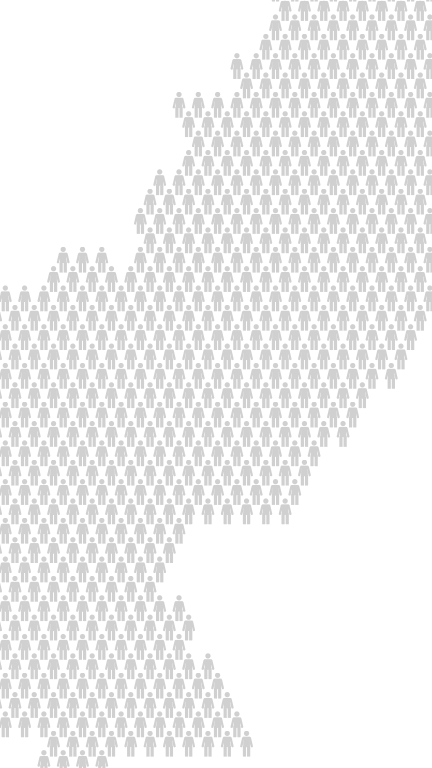
This pattern is drawn by a Shadertoy shader. Its source:

```glsl
// A crowd of grey figures on white, filling an irregular diagonal region.
// Staggered rows repeat one distance-field figure; per-row limits, counted
// in half columns, cut the stepped outline of the crowd.

const vec3 PAPER = vec3(1.0);
const vec3 FIGURE_GREY = vec3(0.815);
const vec2 PITCH = vec2(0.02513, 0.02521);   // column and row step, in canvas heights
const vec2 ORIGIN = vec2(0.0069, -0.0318);   // head top of the first figure, from top left
const int ROWS = 41;
const int UPPER_ROWS = 17;                   // rows that reach the right border
const int GAP_ROW = 14;                      // row with one empty place
const int GAP_COLUMN = 12;

// First half column of each upper row
const int LEFT_EDGE[17] = int[17](
    28, 29, 28, 27, 24, 25, 18, 19, 20, 19, 16, 15, 14, 15, 6, 5, 0);

// Last half column of each lower row
const int RIGHT_EDGE[24] = int[24](
    43, 42, 41, 40, 37, 36, 35, 32, 31, 30, 29, 18,
    17, 16, 15, 18, 19, 18, 21, 22, 23, 24, 25, 10);

float boxDistance(vec2 p, vec2 center, vec2 halfSize, float corner) {
    vec2 d = abs(p - center) - halfSize + corner;
    return length(max(d, 0.0)) + min(max(d.x, d.y), 0.0) - corner;
}

float capsuleDistance(vec2 p, vec2 a, vec2 b, float radius) {
    vec2 ab = b - a;
    float t = clamp(dot(p - a, ab) / dot(ab, ab), 0.0, 1.0);
    return length(p - a - ab * t) - radius;
}

// Standing figure in cell units: head top at the origin, y pointing down
float figureDistance(vec2 p) {
    p.x = abs(p.x);
    float head = length(p - vec2(0.0, 0.14)) - 0.135;
    float torso = boxDistance(p, vec2(0.0, 0.59), vec2(0.175, 0.27), 0.04);
    float shoulders = boxDistance(p, vec2(0.0, 0.39), vec2(0.225, 0.08), 0.07);
    float arm = capsuleDistance(p, vec2(0.175, 0.39), vec2(0.27, 0.8), 0.06);
    float leg = boxDistance(p, vec2(0.108, 1.05), vec2(0.083, 0.29), 0.03);
    return min(min(head, min(torso, shoulders)), min(arm, leg));
}

// Whether a place in the staggered grid is occupied
bool isOccupied(int row, int column) {
    if (row < 0 || row >= ROWS) return false;
    if (row == GAP_ROW && column == GAP_COLUMN) return false;
    if (row < UPPER_ROWS) return column >= LEFT_EDGE[row];
    int firstColumn = row >= ROWS - 2 ? ROWS + 2 - row : -2;
    return column >= firstColumn && column <= RIGHT_EDGE[row - UPPER_ROWS];
}

void mainImage(out vec4 fragColor, in vec2 fragCoord) {
    vec2 fromTopLeft = vec2(fragCoord.x, iResolution.y - fragCoord.y) / iResolution.y;
    vec2 grid = (fromTopLeft - ORIGIN) / PITCH;
    float pixel = 1.0 / (iResolution.y * PITCH.y);

    // Feet hang into the next row, so test this row and the one above
    float coverage = 0.0;
    for (int above = 0; above < 2; above++) {
        int row = int(floor(grid.y)) - above;
        int stagger = row & 1;
        float x = grid.x - 0.5 * float(stagger);
        float column = floor(x + 0.5);
        if (isOccupied(row, 2 * int(column) + stagger)) {
            float d = figureDistance(vec2(x - column, grid.y - float(row)));
            coverage = max(coverage, clamp(0.5 - d / pixel, 0.0, 1.0));
        }
    }
    fragColor = vec4(mix(PAPER, FIGURE_GREY, coverage), 1.0);
}
```
